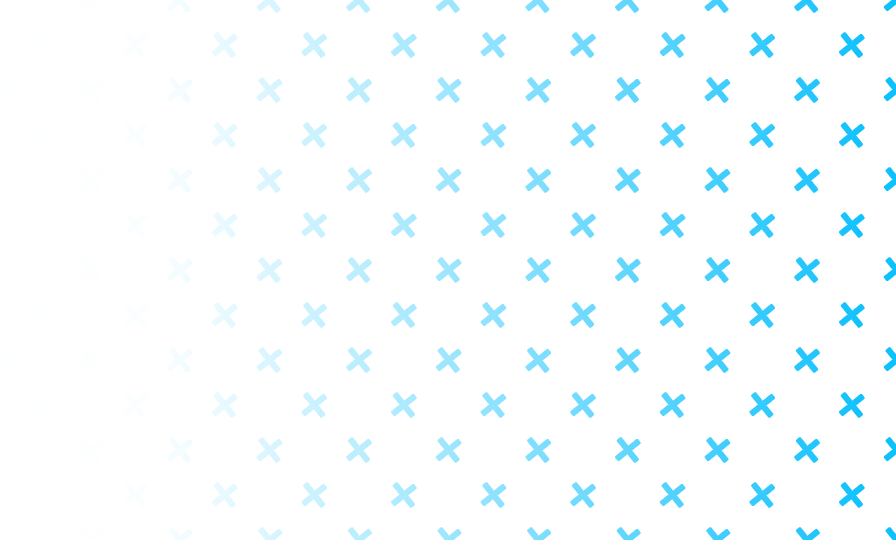
Give the GLSL for this pattern, as a Shadertoy shader.

```glsl
// Staggered rows of small tilted crosses that fade from white to bright blue.
// Each cross is the union of two rounded bars, repeated by folding space;
// a soft-footed linear ramp across the canvas sets its opacity.

#define COLUMN_PITCH 0.1      // spacing within a row, in canvas widths
#define ROW_COUNT 12.0        // row intervals over the canvas height
#define GRID_SHIFT 0.0007     // horizontal shift of the lattice
#define ARM_HALF vec2(0.0165, 0.0035)
#define CORNER_RADIUS 0.0018
#define TILT_DEGREES 51.0     // slope of the falling arm
#define FADE_START 0.18
#define FADE_LENGTH 0.80
#define FADE_SOFTNESS 0.06
#define BLUE vec3(0.05, 0.755, 0.99)

// Signed distance to a rectangle with rounded corners.
float roundedBar(vec2 p, vec2 halfSize, float radius) {
    vec2 d = abs(p) - halfSize + radius;
    return length(max(d, 0.0)) + min(max(d.x, d.y), 0.0) - radius;
}

// Two perpendicular bars, turned clockwise by the tilt.
float crossDistance(vec2 p) {
    float angle = radians(TILT_DEGREES);
    float c = cos(angle), s = sin(angle);
    vec2 q = vec2(c * p.x - s * p.y, s * p.x + c * p.y);
    return min(roundedBar(q, ARM_HALF, CORNER_RADIUS),
               roundedBar(q.yx, ARM_HALF, CORNER_RADIUS));
}

// Offset from the nearest lattice point; odd rows move by half a column.
vec2 staggeredCell(vec2 p, float rowPitch) {
    float row = floor(p.y / rowPitch + 0.5);
    float column = (p.x - GRID_SHIFT) / COLUMN_PITCH - 0.5 * mod(row, 2.0);
    return vec2((fract(column + 0.5) - 0.5) * COLUMN_PITCH,
                p.y - row * rowPitch);
}

// Linear ramp with a smooth foot instead of a hard zero.
float fadeAcross(float x) {
    float t = (x - FADE_START) / FADE_LENGTH;
    return clamp(0.5 * (t + sqrt(t * t + FADE_SOFTNESS * FADE_SOFTNESS)), 0.0, 1.0);
}

void mainImage(out vec4 fragColor, in vec2 fragCoord) {
    // Canvas widths as units, y upward from the lower left
    vec2 p = fragCoord / iResolution.x;
    float height = iResolution.y / iResolution.x;
    float pixel = 1.0 / iResolution.x;

    // Antialiased cross coverage
    float d = crossDistance(staggeredCell(p, height / ROW_COUNT));
    float coverage = clamp(0.5 - d / pixel, 0.0, 1.0);

    // Blend over the white ground
    vec3 color = mix(vec3(1.0), BLUE, coverage * fadeAcross(p.x));
    fragColor = vec4(color, 1.0);
}
```
